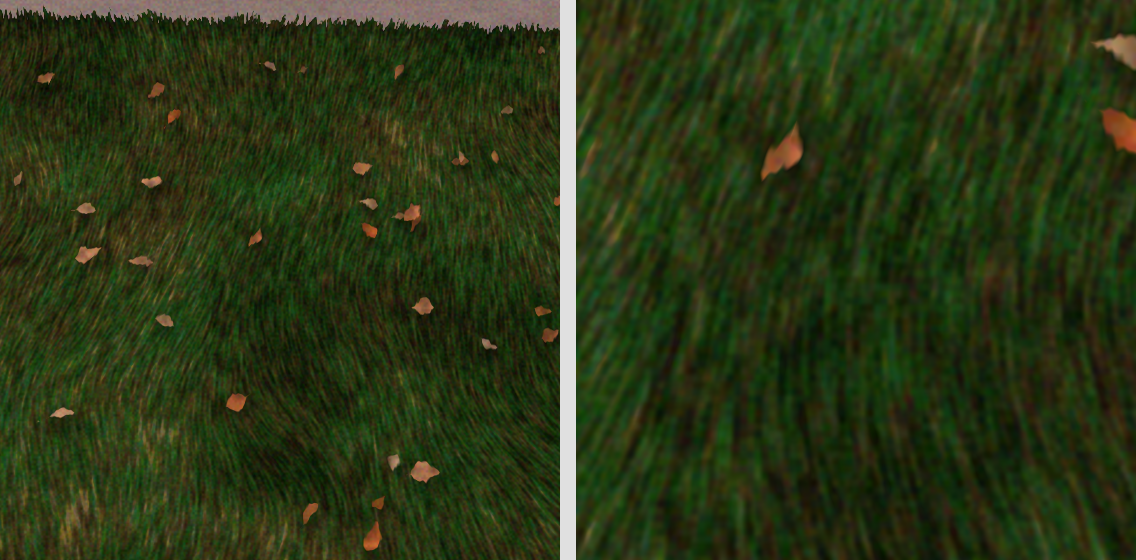
Left: the whole. Right: its middle third, enlarged.
This texture is drawn by a WebGL 2 fragment shader. Its source:

```glsl
#version 300 es
precision highp float;
// Shaded lawn seen at a slant, with scattered fallen leaves and a paved strip along the top.

#define BLADE_DENSITY 235.0
#define BLADE_LENGTH 0.024
#define BLADE_CONTRAST 3.9
#define PATCH_CONTRAST 1.7
#define GRAIN 0.11
#define LEAF_COUNT 36
#define LEAF_SIZE 0.023
#define DARK_GREEN vec3(0.09, 0.16, 0.04)
#define BROWN vec3(0.18, 0.15, 0.06)
#define GREEN vec3(0.13, 0.25, 0.06)
#define OLIVE vec3(0.25, 0.24, 0.08)
#define PAVING vec3(0.55, 0.465, 0.445)

uniform vec2 u_resolution;
out vec4 fragColor;

// Integer hash: three independent values in 0..1
vec3 hash3(vec2 cell, int seed) {
    uvec3 v = uvec3(ivec3(ivec2(cell), seed)) * 1664525u + 1013904223u;
    v.x += v.y * v.z; v.y += v.z * v.x; v.z += v.x * v.y;
    v ^= v >> 16u;
    v.x += v.y * v.z; v.y += v.z * v.x; v.z += v.x * v.y;
    return vec3(v >> 8u) / 16777216.0;
}

vec3 noise3(vec2 p, int seed) {
    vec2 cell = floor(p), f = p - cell;
    f = f * f * (3.0 - 2.0 * f);
    vec3 low = mix(hash3(cell, seed), hash3(cell + vec2(1, 0), seed), f.x);
    vec3 high = mix(hash3(cell + vec2(0, 1), seed), hash3(cell + vec2(1, 1), seed), f.x);
    return mix(low, high, f.y);
}

vec3 fbm3(vec2 p, int seed) {
    return 0.55 * noise3(p, seed) + 0.3 * noise3(p * 2.1, seed + 1)
         + 0.15 * noise3(p * 4.3, seed + 2);
}

// Ground coordinates: detail gets finer towards the top
vec2 ground(vec2 p) {
    return vec2((p.x - 0.5) * (0.75 + 0.5 * p.y), 0.75 * p.y + 0.25 * p.y * p.y);
}

// Noise smeared along the local lean of the grass
vec3 blades(vec2 p) {
    float lean = 1.1 * (noise3(ground(p) * 6.0, 11).x - 0.5)
               + mix(-0.25, 0.8, p.x) * (1.0 - p.y);
    vec2 along = vec2(-sin(lean), cos(lean)) * BLADE_LENGTH * (1.15 - 0.5 * p.y);
    vec3 sum = vec3(0.0);
    for (int i = 0; i < 9; i++) {
        float t = (float(i) - 4.0) / 8.0;
        sum += noise3(ground(p + along * t) * BLADE_DENSITY, 21);
    }
    return sum / 9.0;
}

float spot(vec2 p, vec2 centre, vec2 radius) {
    vec2 d = (p - centre) / radius;
    return exp(-dot(d, d));
}

vec3 grass(vec2 p, vec3 blade) {
    vec3 region = fbm3(ground(p) * vec2(5.0, 8.0), 31) - 0.5;
    vec3 tuft = noise3(ground(p) * vec2(48.0, 34.0), 41) - 0.5;
    // Broad hollows and lit swells
    float relief = 0.3 * spot(p, vec2(0.6, 0.58), vec2(0.3, 0.1))
                 + 0.28 * spot(p, vec2(0.1, 0.2), vec2(0.4, 0.25))
                 - 0.5 * spot(p, vec2(0.72, 0.38), vec2(0.3, 0.12))
                 - 0.3 * spot(p, vec2(0.15, 0.85), vec2(0.25, 0.13));
    float light = 0.52 + BLADE_CONTRAST * (blade.x - 0.5) + PATCH_CONTRAST * region.x
                + 0.5 * tuft.x + relief;
    float warm = 0.47 + 3.2 * (blade.y - 0.5) + 1.5 * region.y + 0.5 * tuft.y
               + 0.25 * (0.5 - p.x);
    light = clamp(light, -0.75, 2.0);
    warm = clamp(warm, -0.2, 1.2);
    vec3 color = mix(mix(DARK_GREEN, BROWN, warm), mix(GREEN, OLIVE, warm), light);
    // Dry tips and a cool haze on the lit parts
    float dry = smoothstep(1.0, 2.0, light) * smoothstep(0.4, 1.0, warm);
    color += dry * vec3(0.12, 0.06, 0.05);
    color.b += 0.06 * max(light - 0.3, 0.0) * smoothstep(0.35, 0.7, blade.z);
    return color;
}

// Tapered, slightly bent leaf outline in units of its half length
float leafShape(vec2 r, float width, float skew) {
    float x = clamp(r.x, -1.0, 1.0);
    r.y += 0.35 * skew * x * x;
    return abs(r.y) - width * (1.0 - r.x * r.x) * (1.0 + skew * x);
}

vec3 addLeaves(vec3 color, vec2 p, vec3 blade) {
    vec3 ragged = noise3(p * 75.0, 51) - 0.5;
    for (int i = 0; i < LEAF_COUNT; i++) {
        vec3 place = hash3(vec2(i, 3), 61), form = hash3(vec2(i, 7), 62);
        vec2 centre = vec2(place.x, 0.93 * pow(place.y, 0.7));
        float size = LEAF_SIZE * (0.5 + 0.6 * place.z) * (1.2 - 0.5 * centre.y);
        float turn = 6.2832 * form.x, c = cos(turn), s = sin(turn);
        vec2 r = mat2(c, -s, s, c) * (p - centre) / size;
        float d = leafShape(r, 0.28 + 0.4 * form.y, 1.5 * (form.z - 0.5)) + 0.4 * ragged.x;
        float cover = smoothstep(0.0022, -0.0022, d * size + 0.012 * (blade.x - 0.5));
        float shadow = spot(p, centre - vec2(-0.2, 0.6) * size, vec2(size));
        vec3 tint = mix(vec3(0.66, 0.32, 0.14), vec3(0.69, 0.52, 0.4), form.z);
        tint *= 0.95 + 0.5 * ragged.y - 0.15 * r.y;
        color = mix(color * (1.0 - 0.35 * shadow), tint, cover * (0.65 + 0.35 * place.z));
    }
    return color;
}

void main() {
    vec2 p = gl_FragCoord.xy / u_resolution;
    vec3 blade = blades(p);
    vec3 color = addLeaves(grass(p, blade), p, blade);

    // Paved strip behind a ragged fringe of grass
    float edge = 0.977 - 0.028 * p.x + 0.05 * (blade.x - 0.5)
               + 0.012 * (noise3(p * 45.0, 71).x - 0.5);
    color *= 1.0 - 0.3 * smoothstep(0.05, 0.0, edge - p.y);
    vec3 paving = PAVING * (0.94 + 0.12 * fbm3(p * vec2(14.0, 60.0), 72).x);
    color = mix(color, paving, smoothstep(-0.003, 0.003, p.y - edge));

    // Fine coloured grain
    color += GRAIN * (noise3(p * 240.0, 81) - 0.5) * (0.5 + color.g);
    fragColor = vec4(clamp(color, 0.0, 1.0), 1.0);
}
```
